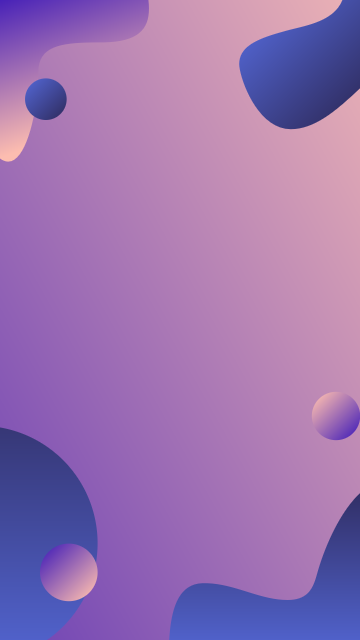
A Shadertoy shader for this background:

```glsl
// Soft violet-to-pink diagonal gradient framed by fluid blobs and shaded discs.
// Blobs are closed outlines of cubic curves, filled by crossing parity and
// smoothed by edge distance. The canvas measures 9 by 16 units.

const vec3 VIOLET = vec3(0.28, 0.13, 0.72);
const vec3 PEACH  = vec3(0.99, 0.74, 0.69);
const vec3 BLUE   = vec3(0.32, 0.39, 0.81);
const vec3 NAVY   = vec3(0.19, 0.18, 0.39);

// outline.x: nearest edge distance, outline.y: -1 inside, +1 outside
void addLine(inout vec2 outline, vec2 p, vec2 a, vec2 b) {
    vec2 e = b - a, w = p - a;
    float h = clamp(dot(w, e) / max(dot(e, e), 1e-8), 0.0, 1.0);
    outline.x = min(outline.x, length(w - e * h));
    if ((a.y > p.y) != (b.y > p.y) && w.x < e.x * w.y / e.y) outline.y = -outline.y;
}

void addCurve(inout vec2 outline, vec2 p, vec2 a, vec2 b, vec2 c, vec2 d) {
    vec2 last = a;
    for (int i = 1; i <= 18; i++) {
        float t = float(i) / 18.0, s = 1.0 - t;
        vec2 next = s*s*s*a + 3.0*s*s*t*b + 3.0*s*t*t*c + t*t*t*d;
        addLine(outline, p, last, next);
        last = next;
    }
}

// Joins the curve's end to its start through two points off the canvas
float closeOutline(vec2 outline, vec2 p, vec2 end, vec2 q, vec2 r, vec2 start) {
    addLine(outline, p, end, q);
    addLine(outline, p, q, r);
    addLine(outline, p, r, start);
    return outline.x * outline.y;
}

float drippingCorner(vec2 p) {
    vec2 o = vec2(1e3, 1.0), start = vec2(3.71, 16.0), end = vec2(-0.5, 12.6);
    addCurve(o, p, start, vec2(3.79, 15.33), vec2(3.54, 14.96), vec2(2.6, 14.94));
    addCurve(o, p, vec2(2.6, 14.94), vec2(1.67, 14.94), vec2(0.96, 14.92), vec2(0.96, 14.21));
    addCurve(o, p, vec2(0.96, 14.21), vec2(0.96, 13.29), vec2(0.67, 11.96), vec2(0.21, 11.96));
    addCurve(o, p, vec2(0.21, 11.96), vec2(0.08, 11.96), vec2(-0.1, 12.04), end);
    return closeOutline(o, p, end, vec2(-0.5, 17.0), vec2(3.71, 17.0), start);
}

float hangingBlob(vec2 p) {
    vec2 o = vec2(1e3, 1.0), start = vec2(8.56, 16.0), end = vec2(9.0, 13.79);
    addCurve(o, p, start, vec2(8.33, 15.42), vec2(7.54, 15.35), vec2(7.08, 15.21));
    addCurve(o, p, vec2(7.08, 15.21), vec2(6.46, 15.04), vec2(5.98, 14.85), vec2(5.98, 14.4));
    addCurve(o, p, vec2(5.98, 14.4), vec2(5.98, 14.08), vec2(6.42, 12.77), vec2(7.27, 12.77));
    addCurve(o, p, vec2(7.27, 12.77), vec2(7.92, 12.77), vec2(8.5, 13.33), end);
    return closeOutline(o, p, end, vec2(10.0, 14.6), vec2(10.0, 17.0), start);
}

float risingWave(vec2 p) {
    vec2 o = vec2(1e3, 1.0), start = vec2(4.23, 0.0), end = vec2(9.0, 3.67);
    addCurve(o, p, start, vec2(4.27, 0.69), vec2(4.42, 1.4), vec2(5.06, 1.42));
    addCurve(o, p, vec2(5.06, 1.42), vec2(5.83, 1.44), vec2(6.46, 1.0), vec2(7.19, 1.0));
    addCurve(o, p, vec2(7.19, 1.0), vec2(7.71, 1.0), vec2(7.83, 1.31), vec2(7.92, 1.63));
    addCurve(o, p, vec2(7.92, 1.63), vec2(8.13, 2.4), vec2(8.54, 3.25), end);
    return closeOutline(o, p, end, vec2(10.0, 4.5), vec2(10.0, -1.0), start);
}

vec3 ramp(vec3 from, vec3 to, float t) {
    return mix(from, to, clamp(t, 0.0, 1.0));
}

// Paints a shape over the colour with a one-pixel smooth edge
void paint(inout vec3 color, vec3 fill, float dist) {
    float pixel = 16.0 / iResolution.y;
    color = mix(color, fill, clamp(0.5 - dist / pixel, 0.0, 1.0));
}

// Disc shaded from upper left to lower right
void paintDisc(inout vec3 color, vec2 p, vec2 center, float radius, vec3 from, vec3 to) {
    vec2 q = (p - center) / radius;
    paint(color, ramp(from, to, 0.5 + 0.29 * (q.x - q.y)), (length(q) - 1.0) * radius);
}

void mainImage(out vec4 fragColor, in vec2 fragCoord) {
    vec2 uv = fragCoord / iResolution.xy;
    vec2 p = uv * vec2(9.0, 16.0);

    // Diagonal backdrop
    vec3 color = mix(vec3(0.43, 0.26, 0.71), vec3(0.925, 0.70, 0.71), 0.5 * (uv.x + uv.y));

    // Upper corners
    paint(color, ramp(VIOLET, PEACH, 0.091 * p.x + 0.253 * (16.0 - p.y)), drippingCorner(p));
    float shade = 0.215 * (p.x - 5.98) + 0.22 * (16.0 - p.y) - 0.21;
    paint(color, ramp(BLUE, NAVY, shade), hangingBlob(p));
    paintDisc(color, p, vec2(1.146, 13.52), 0.52, BLUE, NAVY);

    // Lower corners
    paint(color, ramp(BLUE, NAVY, 0.05 + 0.146 * p.y), length(p - vec2(-0.5, 2.417)) - 2.94);
    paint(color, ramp(BLUE, NAVY, 0.05 + 0.25 * p.y), risingWave(p));
    paintDisc(color, p, vec2(1.72, 1.69), 0.72, VIOLET, PEACH);
    paintDisc(color, p, vec2(8.4, 5.6), 0.604, PEACH, VIOLET);

    fragColor = vec4(color, 1.0);
}
```
